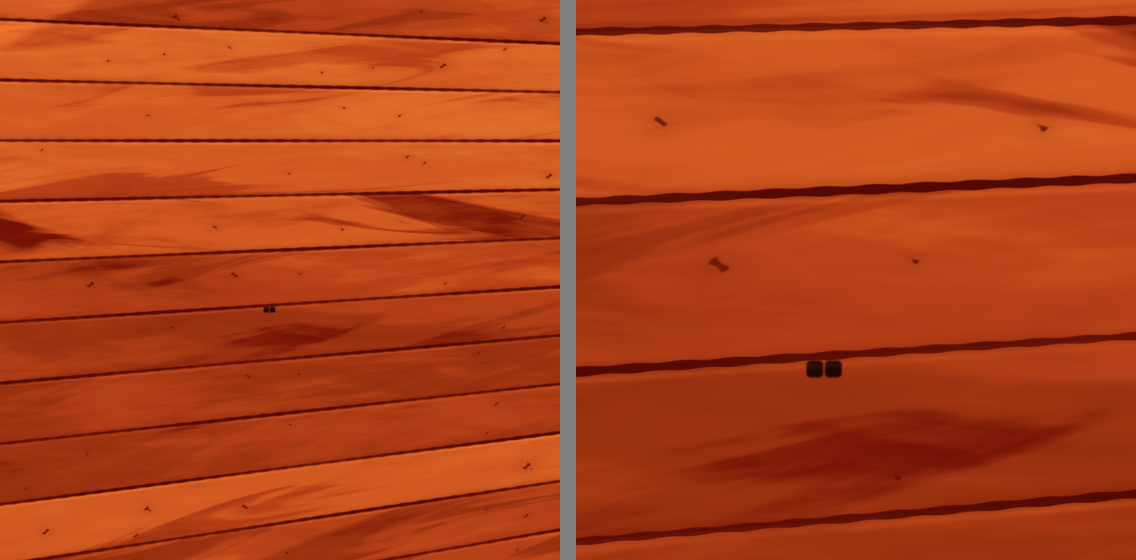
Left: the whole. Right: its middle third, enlarged.
A WebGL 1 fragment shader for this texture:

```glsl
precision highp float;

uniform vec2 u_resolution;

const vec3 SEAM = vec3(0.32, 0.035, 0.01);
const vec3 MAHOGANY = vec3(0.45, 0.07, 0.02);
const vec3 RUST = vec3(0.60, 0.19, 0.06);
const vec3 COPPER = vec3(0.71, 0.25, 0.09);
const vec3 AMBER = vec3(0.82, 0.35, 0.13);
const vec3 HONEY = vec3(0.87, 0.42, 0.16);
const vec3 SUNLIGHT = vec3(0.11, 0.10, 0.05);

float hash(vec2 p) {
  return fract(sin(dot(p, vec2(12.99, 78.23))) * 4375.85);
}

// Layered sines, bent and turned at every octave
float waves(vec2 p, float seed) {
  float sum = 0.0;
  float amp = 0.5;
  p += seed * vec2(7.3, 3.1);
  for (int i = 0; i < 4; i++) {
    p += 0.7 * sin(p.yx * 1.4 + seed);
    sum += amp * sin(p.x) * sin(p.y + 1.0);
    p = mat2(0.8, 0.6, -0.6, 0.8) * p * 1.8;
    amp *= 0.6;
  }
  return sum;
}

vec3 woodRamp(float tone) {
  vec3 c = mix(MAHOGANY, RUST, smoothstep(0.0, 0.25, tone));
  c = mix(c, COPPER, smoothstep(0.25, 0.5, tone));
  c = mix(c, AMBER, smoothstep(0.5, 0.75, tone));
  return mix(c, HONEY, smoothstep(0.75, 1.0, tone));
}

// Average lightness of a board: bright above, dark in the middle
float boardTone(float id) {
  float tone = mix(0.86, 0.36, smoothstep(1.5, 5.2, id));
  tone += 0.38 * exp(-3.0 * (id - 8.0) * (id - 8.0));
  tone += 0.1 * step(8.5, id) - 0.32 * step(id, -0.5);
  return tone + 0.06 * (hash(vec2(id, 4.0)) - 0.5);
}

// Dark figure drifting diagonally along a board
float streaks(vec2 q, float id) {
  float slope = abs(id - 3.0) < 0.5 ? -1.5 : 1.2;
  float figure = waves(vec2(q.x * 3.5, (q.y + slope * q.x) * 3.0), id + 2.0);
  float strength = 0.12 + 0.25 * hash(vec2(id, 9.0));
  strength += 0.4 * exp(-2.0 * (id - 3.0) * (id - 3.0));
  return strength * smoothstep(0.08, 0.5, figure);
}

// Small knots, one candidate in each cell along a board
float knots(vec2 q, float id, float height, float density) {
  float mark = 0.0;
  for (int i = -1; i <= 1; i++) {
    vec2 cell = vec2(floor(q.x * density) + float(i), id);
    vec2 center = vec2((cell.x + hash(cell + 1.7)) / density,
                       mix(0.15, 0.85, hash(cell + 5.3)));
    float radius = 0.002 + 0.006 * pow(hash(cell + 8.1), 4.0);
    vec2 d = (q - center) * vec2(0.75, height);
    d += radius * 0.4 * sin(d.yx * 700.0 + cell.x);
    float r = length(d);
    float spot = 1.0 - smoothstep(radius * 0.3, radius, r);
    spot = 0.6 * spot + 0.2 * exp(-r / (radius * 1.8));
    mark = max(mark, spot * step(0.45, hash(cell + 2.9)));
  }
  return mark;
}

// Pair of nail holes
float nailHoles(vec2 p, vec2 center, float gap, float size, float px) {
  vec2 d = p - center;
  d.x = abs(d.x) - gap * 0.5;
  vec2 box = abs(d) - size * 0.5;
  float dist = length(max(box, 0.0)) - size * 0.5;
  return 1.0 - smoothstep(-px, px + 0.001, dist);
}

void main() {
  vec2 uv = gl_FragCoord.xy / u_resolution;
  vec2 p = vec2(uv.x, 1.0 - uv.y);
  float px = 1.0 / u_resolution.y;

  // Boards fan out: taller on the left than on the right
  float height = mix(0.1083, 0.0868, p.x);
  float row = (p.y - mix(0.0345, 0.078, p.x)) / height;
  float id = floor(row);
  vec2 q = vec2(p.x, fract(row));

  // Wood tone, grain and blemishes
  float tone = boardTone(id) + 0.1 * (p.x - 0.5);
  tone += 0.16 * waves(vec2(q.x * 5.0, q.y * 1.6), id);
  tone += 0.09 * waves(vec2(q.x * 6.0, q.y * 7.0), id + 20.0);
  tone += 0.06 * waves(vec2(q.x * 25.0, q.y * 11.0), id + 40.0);
  tone -= streaks(q, id);
  vec3 color = woodRamp(tone);
  color = mix(color, MAHOGANY * 0.8, knots(q, id, height, 8.0));
  color = mix(color, vec3(0.12, 0.02, 0.01),
              nailHoles(p, vec2(0.481, 0.553), 0.011, 0.0045, px));

  // Sunlit corner
  float sun = 1.0 - smoothstep(0.075, 0.1, p.x * 0.54 + p.y);
  color += SUNLIGHT * sun;

  // Seams: soft shade above, dark groove, lit lip below
  float offset = (q.y - step(0.5, q.y)) * height;
  float seamId = floor(row + 0.5);
  float wear = 0.5 + 0.5 * sin(p.x * 9.0 + seamId * 2.3);
  float rough = 0.0004 * sin(p.x * 210.0 + seamId * 5.0);
  float halfWidth = 0.0021 + 0.0006 * wear + rough;
  float shade = exp(-abs(offset) / 0.004) * step(offset, 0.0);
  float lip = exp(-pow((offset - 0.0055) / 0.002, 2.0));
  float groove = 1.0 - smoothstep(halfWidth - px, halfWidth + px, abs(offset));
  color = mix(color, MAHOGANY, 0.5 * shade);
  color += vec3(0.08, 0.06, 0.03) * lip * (0.4 + 0.6 * wear);
  color = mix(color, SEAM, groove * (0.8 + 0.2 * wear));

  gl_FragColor = vec4(color, 1.0);
}
```
